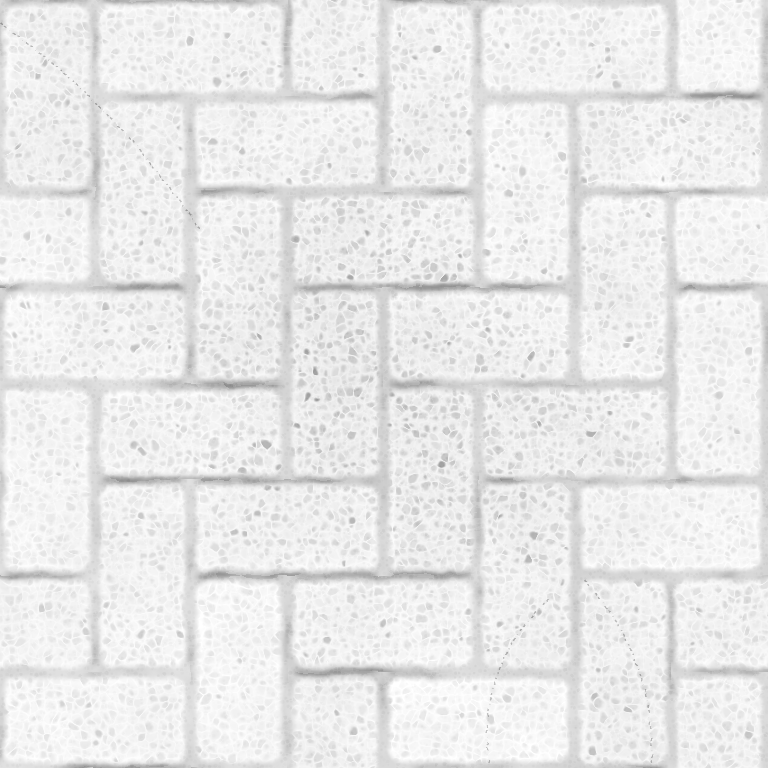
Give the GLSL for this texture map, as a Shadertoy shader.

```glsl
// Pale herringbone brick paving: pitted faces, soft grey joints, dark streaks and hairline cracks.
#define CELLS 8.0        // brick widths across the canvas
#define GAP 0.056        // half width of a joint, in brick widths
#define CORNER 0.11      // corner radius of a brick
#define WOBBLE 0.026     // unevenness of brick outlines
#define GRAIN 10.5       // pits per brick width
#define PIT_DEPTH 0.105  // darkness of the pits
#define FACE 0.958       // brick grey
#define JOINT 0.855      // joint grey
#define STREAK 0.27      // darkness of joint streaks
#define STAIN 0.8        // extra wear around the middle
#define CRACK 0.22       // darkness of the cracks

vec2 hash2(vec2 p) {
    return fract(sin(vec2(dot(p, vec2(127.1, 311.7)), dot(p, vec2(269.5, 183.3)))) * 43758.5);
}

// Layered sines, roughly -1 to 1
float waves(vec2 p) {
    float sum = 0.0, amp = 0.5;
    for (int i = 0; i < 4; i++) {
        sum += amp * sin(p.x + 1.7 * sin(p.y)) * cos(p.y + 1.3 * sin(p.x * 0.7));
        p = mat2(1.5, 1.1, -1.1, 1.5) * p + 2.3;
        amp *= 0.6;
    }
    return sum;
}

// Cellular noise: nearest distance, second distance, two random values of the nearest point
vec4 cellular(vec2 p) {
    vec2 cell = floor(p);
    vec4 best = vec4(9.0, 9.0, 0.0, 0.0);
    for (int y = -1; y <= 1; y++)
    for (int x = -1; x <= 1; x++) {
        vec2 c = cell + vec2(x, y);
        float d = length(c + 0.1 + 0.8 * hash2(c) - p);
        if (d < best.x) best = vec4(d, best.x, hash2(c + 57.0));
        else best.y = min(best.y, d);
    }
    return best;
}

// Herringbone of 1 x 2 bricks: xy = brick centre, zw = half size
vec4 herringbone(vec2 p) {
    vec2 cell = floor(p);
    float k = mod(cell.x + cell.y + 1.0, 4.0);
    if (k < 0.5) return vec4(cell + vec2(0.5, 0.0), 0.5, 1.0);
    if (k < 1.5) return vec4(cell + vec2(1.0, 0.5), 1.0, 0.5);
    if (k < 2.5) return vec4(cell + vec2(0.0, 0.5), 1.0, 0.5);
    return vec4(cell + vec2(0.5, 1.0), 0.5, 1.0);
}

float roundedBox(vec2 p, vec2 halfSize, float radius) {
    vec2 q = abs(p) - halfSize + radius;
    return length(max(q, 0.0)) + min(max(q.x, q.y), 0.0) - radius;
}

// Round soft pits with a random size and depth, faded before the cell border
float pits(vec4 c) {
    float radius = mix(0.16, 0.46, c.w);
    float spot = 1.0 - smoothstep(radius - 0.16, radius + 0.2, c.x);
    return spot * smoothstep(0.0, 0.2, c.y - c.x) * c.z;
}

// Dotted hairline from a to b, bowed sideways
float crack(vec2 uv, vec2 a, vec2 b, float bow, float px) {
    vec2 along = b - a;
    float len = length(along);
    vec2 dir = along / len;
    float t = dot(uv - a, dir) / len;
    float side = dot(uv - a, vec2(-dir.y, dir.x)) - bow * 4.0 * t * (1.0 - t);
    side += 0.002 * waves(vec2(t * 60.0, bow * 90.0));
    float line = 1.0 - smoothstep(0.0003, 0.0003 + px, abs(side));
    float dots = smoothstep(0.0, 0.6, sin(t * len * 900.0) + 0.8 * sin(t * len * 310.0));
    return line * dots * step(0.0, t) * step(t, 1.0);
}

void mainImage(out vec4 fragColor, in vec2 fragCoord) {
    vec2 uv = fragCoord / iResolution.xy;
    float px = 1.0 / iResolution.y;
    vec2 p = uv * CELLS;

    // Brick layout with uneven outlines
    vec2 warp = vec2(waves(p * 5.0), waves(p.yx * 5.0 + 9.0));
    vec2 bent = p + vec2(0.01, 0.0) + WOBBLE * warp;
    vec4 brick = herringbone(bent);
    vec2 local = bent - brick.xy;
    vec2 rnd = hash2(brick.xy);
    float gap = GAP + 0.02 * (rnd.x - 0.5);
    float d = roundedBox(local, brick.zw - gap, CORNER) + 0.012 * waves(p * 11.0);
    float joint = smoothstep(-0.045, 0.03 + px * CELLS, d);

    // Pitted face, more worn and darker in the middle
    vec2 fromMiddle = uv - 0.5;
    float stain = exp(-16.0 * dot(fromMiddle, fromMiddle));
    float wear = 0.6 + 0.4 * rnd.y + STAIN * stain;
    vec4 coarse = cellular(p * GRAIN + 0.6 * warp);
    vec4 fine = cellular(p * GRAIN * 1.9 + 31.0);
    float face = FACE + 0.018 * (0.5 - rnd.y) - 0.026 * stain;
    face += 0.02 * waves(p * 1.4) + 0.014 * waves(p * 4.0 + 5.0);
    face += 0.016 * (1.0 - smoothstep(0.03, 0.26, coarse.y - coarse.x));
    face -= PIT_DEPTH * wear * pits(coarse);
    face -= 0.035 * wear * pits(fine);
    face -= 0.09 * wear * step(0.97, coarse.z) * pits(coarse);
    face += 0.012 * smoothstep(-0.09, -0.05, d);

    // Dusty joints with broken streaks, strongest on level joints
    vec2 edge = brick.zw - abs(local);
    vec2 ends = smoothstep(vec2(0.0), vec2(0.16), edge);
    vec4 dust = cellular(p * vec2(5.0, 24.0) + warp);
    float levelMask = smoothstep(-0.25, 0.5, waves(p * vec2(1.3, 2.1) + 4.0) + 0.3 * stain);
    float uprightMask = smoothstep(0.0, 0.6, waves(p.yx * vec2(2.4, 1.2) + 7.0) + 0.15 * stain);
    float level = exp(-pow(edge.y / 0.042, 2.0)) * levelMask * ends.x;
    float upright = exp(-pow(edge.x / 0.04, 2.0)) * uprightMask * ends.y;
    float mortar = JOINT + 0.035 * waves(p * 1.7 + 2.0) + 0.03 * waves(p * 5.0);
    mortar -= 0.03 * stain + 0.04 * pits(fine);
    mortar -= STREAK * max(level, 0.5 * upright) * (0.45 + 0.55 * dust.z);

    // Hairline cracks over everything
    float cracks = crack(uv, vec2(0.0, 0.97), vec2(0.26, 0.70), 0.018, px);
    cracks = max(cracks, crack(uv, vec2(0.715, 0.22), vec2(0.637, 0.005), -0.03, px));
    cracks = max(cracks, crack(uv, vec2(0.76, 0.245), vec2(0.848, 0.005), 0.027, px));

    float grey = mix(face, mortar, joint) - CRACK * cracks;
    fragColor = vec4(vec3(clamp(grey, 0.0, 1.0)), 1.0);
}
```
